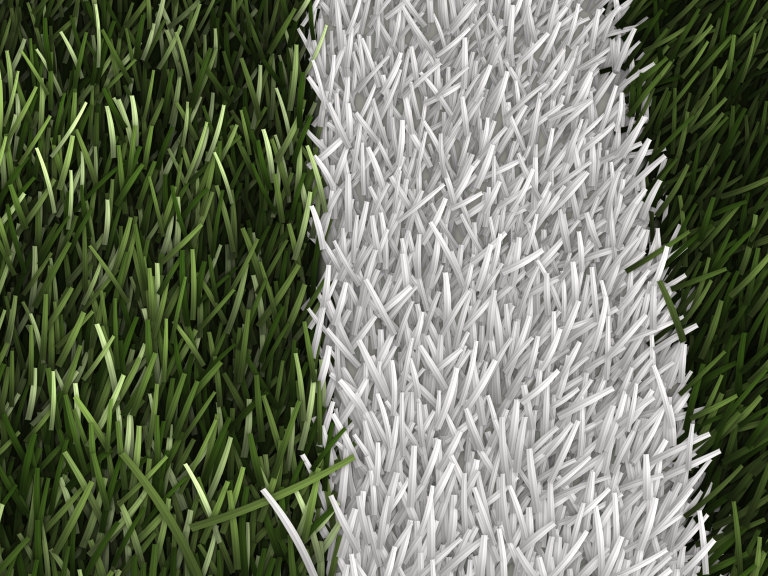
This texture is drawn by a WebGL 2 fragment shader. Its source:

```glsl
#version 300 es
precision highp float;
#define LAYERS 18
#define CELL 0.072
#define BLADE_LENGTH 0.058
#define BLADE_WIDTH 0.0058
#define SOIL vec3(0.06, 0.085, 0.03)
#define DEEP_GREEN vec3(0.16, 0.24, 0.07)
#define MID_GREEN vec3(0.37, 0.45, 0.22)
#define PALE_GREEN vec3(0.68, 0.75, 0.53)
#define WHITE vec3(0.935, 0.925, 0.92)
#define GAP_GRAY vec3(0.58, 0.58, 0.55)

uniform vec2 u_resolution;
out vec4 outColor;

vec4 hash4(vec3 seed) {
  vec4 h = fract(seed.xyzx * vec4(0.1031, 0.1030, 0.0973, 0.1099));
  h += dot(h, h.wzxy + 33.33);
  return fract((h.xxyz + h.yzzw) * h.zywx);
}

float noise(vec2 p) {
  vec2 i = floor(p), f = fract(p);
  f = f * f * (3.0 - 2.0 * f);
  float low = mix(hash4(vec3(i, 7.0)).x, hash4(vec3(i + vec2(1, 0), 7.0)).x, f.x);
  float high = mix(hash4(vec3(i + vec2(0, 1), 7.0)).x, hash4(vec3(i + 1.0, 7.0)).x, f.x);
  return mix(low, high, f.y);
}

// Position across the white band: 0 at its left edge, 1 at its right edge
float bandCoord(vec2 p) {
  float left = mix(0.575, 0.54, p.y);
  float right = mix(1.255, 1.075, p.y);
  return (p.x - left) / (right - left);
}

// Lays one curved strip over the colour, with a soft contact shadow
void paintBlade(inout vec3 color, vec2 p, vec2 center, float lean, float halfLength,
                float width, float bend, vec3 tint, float rootShade, float shadow) {
  vec2 dir = vec2(sin(lean), cos(lean));
  vec2 d = p - center;
  float t = dot(d, dir) / halfLength;
  if (abs(t) > 1.3) return;
  float across = dot(d, vec2(dir.y, -dir.x)) + bend * halfLength * (t * t - 0.4);
  float w = width * (1.0 - 0.25 * smoothstep(0.0, 1.0, t));
  float dist = max(abs(across) - w, (abs(t) - 1.0) * halfLength);
  float px = 0.8 / u_resolution.y;
  float shade = exp(-max(dist, 0.0) / (width * 0.7)) * smoothstep(1.3, 0.9, abs(t));
  color *= 1.0 - shadow * shade;
  // Folded faces, fine ribs and a darker root
  float s = across / w;
  float fold = mix(0.92, 1.05, smoothstep(-0.25, 0.25, s));
  float ribs = 1.0 + 0.025 * sin(s * 8.0);
  vec3 face = tint * fold * ribs * mix(rootShade, 1.06, smoothstep(-1.0, 0.5, t));
  color = mix(color, face, 1.0 - smoothstep(-px, px, dist));
}

void paintCell(inout vec3 color, vec2 p, vec2 cell, vec2 offset, float layer, float depth) {
  vec4 a = hash4(vec3(cell + 40.0, layer * 3.7 + 11.0));
  vec4 b = hash4(vec3(cell + 73.0, layer * 5.3 + 29.0));
  vec2 center = (cell + a.xy - offset) * CELL;
  float scale = mix(1.1, 0.77, clamp(center.y, 0.0, 1.0));
  float u = bandCoord(center) + (b.w - 0.5) * 0.07;
  float halfLength = BLADE_LENGTH * scale * mix(0.65, 1.1, a.w);
  float width = BLADE_WIDTH * scale * mix(0.75, 1.2, b.x);
  float spread = a.z + b.y - 1.0;
  float bend = (b.z - 0.45) * 0.13;

  if (u > 0.0 && u < 1.0) {
    float lean = mix(-0.08, 0.62, u) + spread * 0.95;
    vec3 tint = WHITE * mix(0.72, 1.0, depth) * mix(0.87, 1.05, b.z);
    paintBlade(color, p, center, lean, halfLength * 0.92, width, bend, tint, 0.8, 0.13);
  } else {
    float rightSide = step(0.5, u);
    float lean = mix(0.14, 0.58, rightSide) + spread * 0.8;
    float tone = b.z * mix(1.0, 0.72, rightSide);
    vec3 tint = mix(DEEP_GREEN, MID_GREEN, smoothstep(0.05, 0.7, tone));
    tint = mix(tint, PALE_GREEN, smoothstep(0.68, 1.0, tone));
    float clump = mix(0.74, 1.25, noise(center * 7.0 + 3.0));
    tint *= mix(0.34, 1.22, depth * depth) * clump * mix(1.0, 0.82, rightSide);
    paintBlade(color, p, center, lean, halfLength * 1.12, width * 0.9, bend, tint, 0.52, 0.28);
  }
}

void main() {
  vec2 p = gl_FragCoord.xy / u_resolution.y;
  float u = bandCoord(p);
  float inBand = smoothstep(-0.02, 0.03, u) * (1.0 - smoothstep(0.96, 1.01, u));
  vec3 color = mix(SOIL, GAP_GRAY, inBand);

  // Turf, from the shaded pile up to the lit tips; lower rows lie in front
  for (int i = 0; i < LAYERS; i++) {
    float layer = float(i);
    float depth = layer / float(LAYERS - 1);
    vec2 offset = fract(layer * vec2(0.618, 0.382) + vec2(0.0, layer * 0.17));
    vec2 home = floor(p / CELL + offset);
    for (int y = 1; y >= -1; y--)
      for (int x = -1; x <= 1; x++)
        paintCell(color, p, home + vec2(x, y), offset, layer, depth);
  }

  // Long stray blades crossing the seams
  paintBlade(color, p, vec2(0.285, 0.105), -0.55, 0.13, 0.008, 0.08, MID_GREEN, 0.7, 0.3);
  paintBlade(color, p, vec2(0.475, 0.14), 1.16, 0.155, 0.007, 0.06, MID_GREEN * 1.15, 0.7, 0.3);
  paintBlade(color, p, vec2(0.505, 0.075), -0.53, 0.09, 0.007, 0.08, WHITE * 0.94, 0.8, 0.3);
  paintBlade(color, p, vec2(1.167, 0.46), -0.38, 0.057, 0.006, 0.04, MID_GREEN * 0.8, 0.7, 0.2);

  outColor = vec4(clamp(color, 0.0, 1.0), 1.0);
}
```
